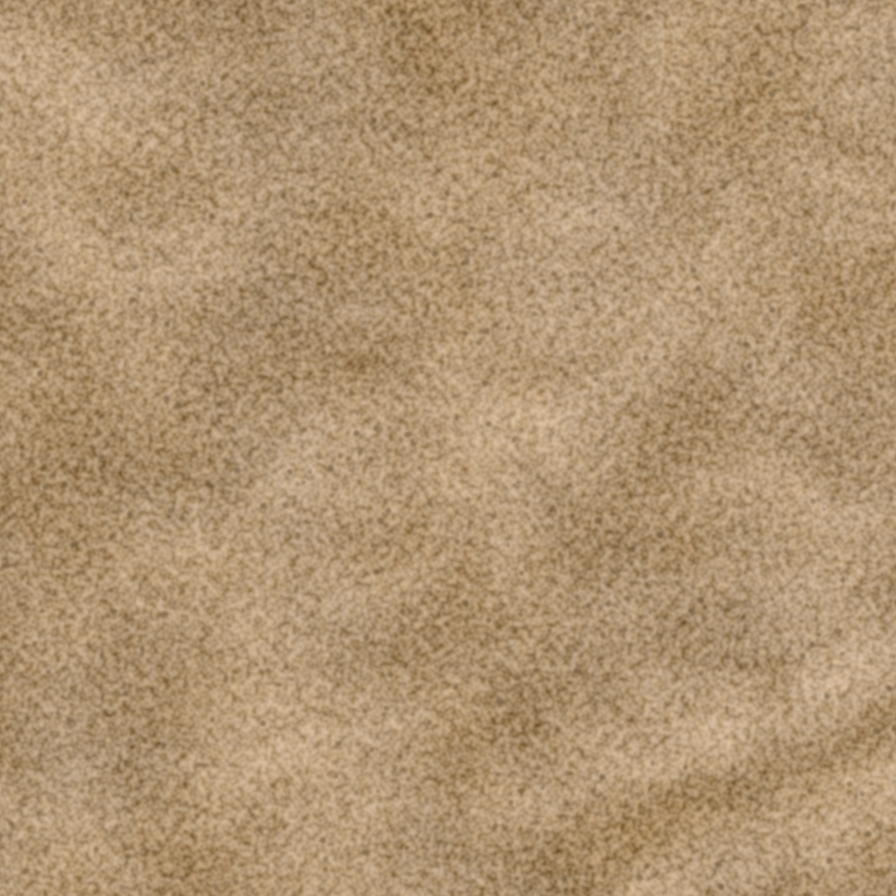
Write a Shadertoy shader that draws this texture.

```glsl
// Dry beige sandstone: fine soft grains over cloudy stains and faint folds.
// Layers of rotated gradient noise give the grain and the stains; a curved
// wave gives the folds in one corner, and hashed cells give the dark specks.

const vec3 SAND_COLOR = vec3(0.695, 0.585, 0.449);
const vec3 TONE_AXIS = vec3(1.0, 1.0, 1.06);          // colour change per unit of tone
const vec3 WARM_SHIFT = vec3(0.014, -0.004, -0.034);  // ochre against grey
const vec3 SPECK_COLOR = vec3(0.42, 0.34, 0.23);

const float GRAIN_SCALE = 98.0;     // coarse grains across the canvas
const float FINE_SCALE = 176.0;
const float GRAIN_CONTRAST = 0.145;
const float STAIN_SCALE = 3.6;
const float STAIN_CONTRAST = 0.080;
const float STAIN_ROUGHNESS = 0.68; // weight of each finer octave
const float FOLD_CONTRAST = 0.052;
const float FOLD_WIDTH = 0.17;      // distance between neighbouring folds
const float SPECK_SCALE = 62.0;
const float SPECK_SHARE = 0.15;
const float SPECK_RADIUS = 0.24;    // in speck cells

const mat2 TURN = mat2(0.80, 0.60, -0.60, 0.80);

// Integer hash of a cell, two values from 0 to 1
vec2 hash2(vec2 cell) {
    uvec2 q = uvec2(ivec2(cell)) * uvec2(1597334673u, 3812015801u);
    uint n = (q.x ^ q.y) * 1597334673u;
    n = (n ^ (n >> 15)) * 2246822519u;
    n ^= n >> 13;
    return vec2(n & 65535u, n >> 16) / 65535.0;
}

vec2 gradientAt(vec2 cell) {
    float angle = 6.28318 * hash2(cell).x;
    return vec2(cos(angle), sin(angle));
}

// Gradient noise, about -1 to 1
float noise(vec2 p) {
    vec2 i = floor(p), f = fract(p);
    vec2 u = f * f * f * (f * (f * 6.0 - 15.0) + 10.0);
    vec2 e = vec2(0.0, 1.0);
    float low = mix(dot(gradientAt(i), f),
                    dot(gradientAt(i + e.yx), f - e.yx), u.x);
    float high = mix(dot(gradientAt(i + e.xy), f - e.xy),
                     dot(gradientAt(i + e.yy), f - e.yy), u.x);
    return 1.4 * mix(low, high, u.y);
}

// Cloudy sum of turned octaves
float clouds(vec2 p) {
    float sum = 0.0, weight = 1.0;
    for (int octave = 0; octave < 5; octave++) {
        sum += weight * noise(p);
        p = TURN * p * 2.03 + 17.3;
        weight *= STAIN_ROUGHNESS;
    }
    return sum;
}

// Soft bands rising to the right, fading out of the lower right corner
float folds(vec2 p) {
    float bend = 0.05 * noise(p * 4.0 + 31.0) + 0.025 * noise(p * 13.0);
    float across = p.y - 0.40 * (p.x - 0.80) - 0.11 + bend;
    float fade = smoothstep(0.62, 0.15, length((p - vec2(0.95, 0.10)) * vec2(0.9, 1.6)));
    return -cos(6.28318 * across / FOLD_WIDTH) * fade;
}

// Grain tone, a little longer on the dark side
float grains(vec2 p) {
    float coarse = noise(TURN * p * GRAIN_SCALE + 5.7);
    float fine = noise(p * TURN * FINE_SCALE + 41.2);
    float tone = 0.74 * coarse + 0.62 * fine;
    return tone - 0.22 * (tone * tone - 0.08);
}

// Coverage of sparse soft specks of uneven size and strength
float specks(vec2 p) {
    vec2 q = TURN * p * SPECK_SCALE;
    vec2 cell = floor(q);
    vec2 center = 0.38 + 0.24 * hash2(cell + 211.0);
    vec2 pick = hash2(cell + 907.0);
    float radius = SPECK_RADIUS * mix(0.7, 1.1, pick.y);
    float disc = 1.0 - smoothstep(0.1 * radius, 1.4 * radius, length(fract(q) - center));
    return disc * step(pick.x, SPECK_SHARE) * mix(0.25, 0.6, pick.y);
}

void mainImage(out vec4 fragColor, in vec2 fragCoord) {
    vec2 p = fragCoord / iResolution.y;

    // Stains: clouds pulled into loose diagonal wisps
    vec2 warp = vec2(noise(p * 5.0 + 11.0), noise(p * 5.0 + 57.0));
    float stain = clouds((p + 0.06 * warp) * vec2(0.9, 1.15) * STAIN_SCALE + 3.4);
    float tone = STAIN_CONTRAST * stain + FOLD_CONTRAST * folds(p);

    // Grain is a little stronger on darker ground
    tone += GRAIN_CONTRAST * grains(p) * (1.0 - 2.0 * tone);
    vec3 color = SAND_COLOR + TONE_AXIS * tone;

    // Hue drifts over patches and from grain to grain
    float warmth = 0.4 * clouds(p * 5.0 + 73.0) + 0.5 * noise(p * 85.0 + 19.0);
    color += WARM_SHIFT * (warmth - 1.5 * tone);

    color = mix(color, SPECK_COLOR, specks(p));
    fragColor = vec4(clamp(color, 0.0, 1.0), 1.0);
}
```
